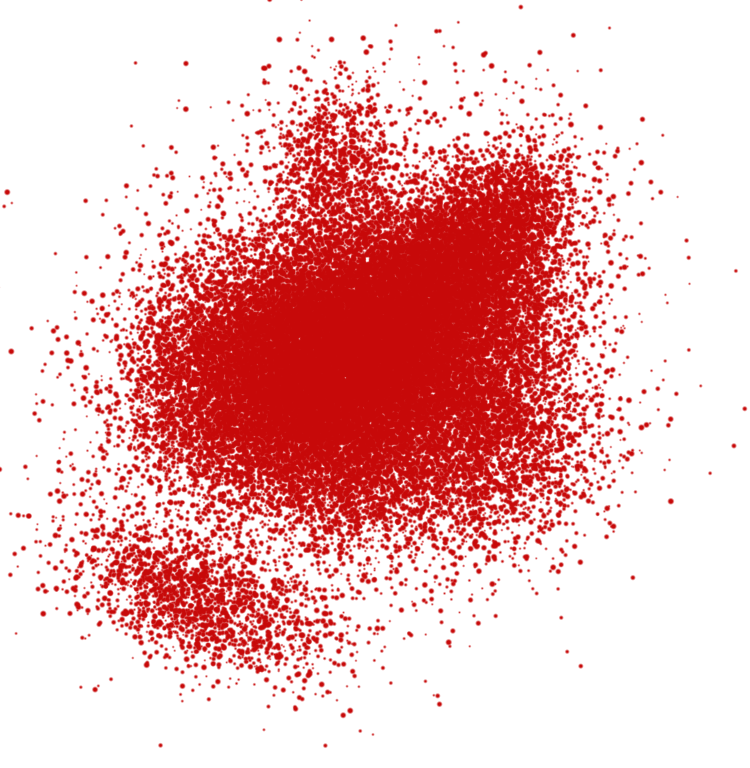
Give the GLSL for this background, as a WebGL 2 fragment shader.

```glsl
#version 300 es
precision highp float;
// Red paint spatter: thousands of soft droplets merging into a solid tilted blot on white.

uniform vec2 u_resolution;
out vec4 fragColor;

mat2 rotation(float angle) {
    float c = cos(angle), s = sin(angle);
    return mat2(c, s, -s, c);
}

// Integer hash giving three values from 0 to 1
vec3 hash3(ivec3 cell) {
    uvec3 v = uvec3(cell) * 1664525u + 1013904223u;
    v.x += v.y * v.z; v.y += v.z * v.x; v.z += v.x * v.y;
    v ^= v >> 16u;
    v.x += v.y * v.z; v.y += v.z * v.x; v.z += v.x * v.y;
    return vec3(v >> 8u) / 16777216.0;
}

// Squared distance from the centre of a tilted ellipse, 1 on its rim
float ellipse(vec2 p, vec2 center, vec2 radii, float tilt) {
    vec2 q = (p - center) * rotation(tilt) / radii;
    return dot(q, q);
}

float cloud(vec2 p, vec2 center, vec2 radii, float tilt) {
    return exp(-ellipse(p, center, radii, tilt));
}

// Expected paint depth at a point
float paintDepth(vec2 p) {
    // Solid core and its arm to the upper right
    float depth = 9.0 * cloud(p, vec2(0.446, 0.527), vec2(0.152, 0.114), 0.3);
    depth += 4.0 * cloud(p, vec2(0.592, 0.664), vec2(0.108, 0.065), 0.6);
    depth += 1.2 * cloud(p, vec2(0.678, 0.742), vec2(0.046, 0.058), 0.0);
    // Looser skirts: right, lower right, bottom, left
    depth += 0.8 * cloud(p, vec2(0.672, 0.615), vec2(0.057, 0.085), 0.0);
    depth += 1.4 * cloud(p, vec2(0.650, 0.440), vec2(0.092, 0.096), 0.0);
    depth += 0.8 * cloud(p, vec2(0.508, 0.366), vec2(0.120, 0.070), 0.0);
    depth += 0.8 * cloud(p, vec2(0.252, 0.520), vec2(0.064, 0.100), 0.0);
    // Separate lobes: top and lower left
    depth += 1.1 * cloud(p, vec2(0.435, 0.775), vec2(0.064, 0.088), 0.0);
    depth += 1.6 * cloud(p, vec2(0.258, 0.220), vec2(0.122, 0.054), -0.4);
    // Thin surrounding spray with a fairly sharp outer limit
    depth += 0.16 * cloud(p, vec2(0.443, 0.520), vec2(0.265, 0.225), 0.7);
    float halo = ellipse(p, vec2(0.469, 0.525), vec2(0.430, 0.352), 0.8);
    return depth + 0.05 * exp(-pow(halo, 4.0));
}

void main() {
    vec2 p = gl_FragCoord.xy / u_resolution.y;
    const int LAYERS = 48;
    const float CELL = 0.0105;
    float soft = max(0.0017, 0.7 / u_resolution.y);
    float bare = 1.0;

    // Each layer is a turned grid holding at most one droplet per cell
    for (int i = 0; i < LAYERS; i++) {
        mat2 turn = rotation(float(i) * 2.4);
        vec2 q = turn * p + 0.37 * float(i);
        vec2 cell = floor(q / CELL);
        vec3 rnd = hash3(ivec3(cell, i));
        float radius = 0.0008 + 0.0027 * rnd.z;
        float margin = min(radius + soft, 0.5 * CELL);
        vec2 center = cell * CELL + mix(vec2(margin), vec2(CELL - margin), rnd.xy);
        float edge = length(q - center) - radius;
        if (edge < soft) {
            vec2 home = (center - 0.37 * float(i)) * turn;
            float chance = hash3(ivec3(cell, i + 100)).x;
            if (chance < paintDepth(home) / 8.0)
                bare *= smoothstep(-soft, soft, edge);
        }
    }

    vec3 red = vec3(0.78, 0.035, 0.035);
    fragColor = vec4(mix(red, vec3(1.0), bare), 1.0);
}
```
